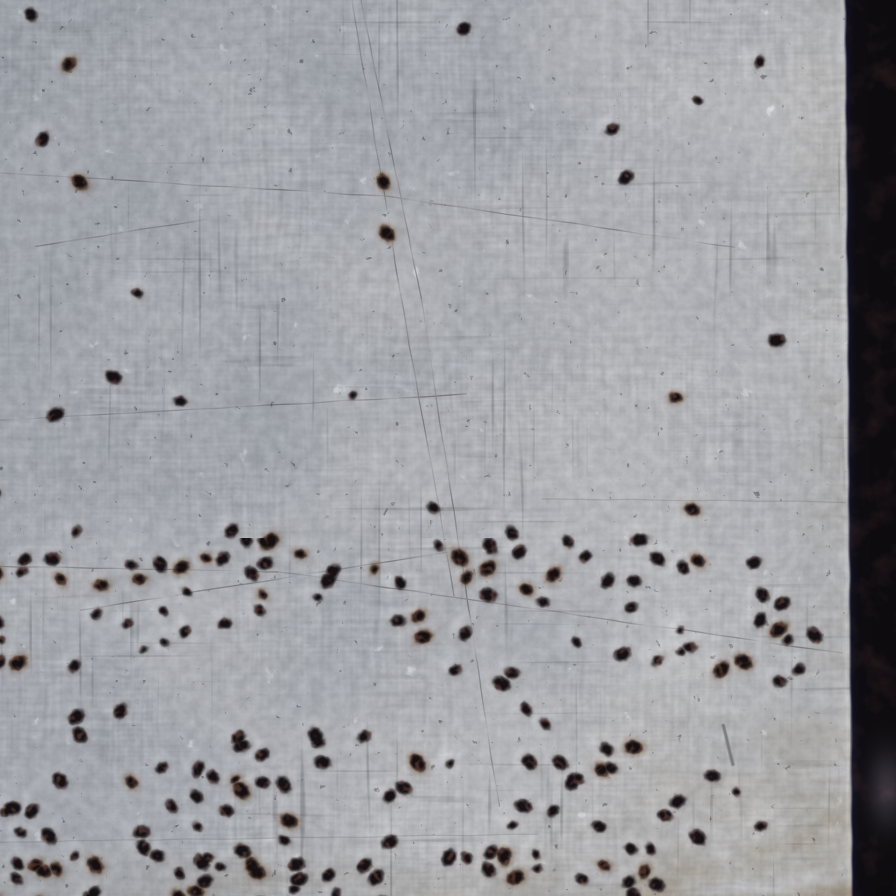
A Shadertoy shader for this texture:

```glsl
// Scratched pale metal plate with dark rust pits, beside a dark gap on the right.

vec2 hash2(vec2 p) {
    vec3 q = fract(p.xyx * vec3(0.1031, 0.1030, 0.0973));
    q += dot(q, q.yzx + 33.33);
    return fract((q.xx + q.yz) * q.zy);
}

float gradDot(vec2 cell, vec2 offset) {
    float a = 6.2832 * hash2(cell + 71.0).x;
    return dot(vec2(cos(a), sin(a)), offset);
}

float gradientNoise(vec2 p) {
    vec2 i = floor(p), f = fract(p);
    vec2 w = f * f * f * (f * (f * 6.0 - 15.0) + 10.0);
    vec2 e = vec2(1, 0);
    return mix(mix(gradDot(i, f), gradDot(i + e, f - e), w.x),
               mix(gradDot(i + e.yx, f - e.yx), gradDot(i + 1.0, f - 1.0), w.x), w.y);
}

float fbm(vec2 p) {
    float sum = 0.0, amp = 1.0;
    for (int i = 0; i < 4; i++) {
        sum += amp * gradientNoise(p);
        p = mat2(1.6, 1.2, -1.2, 1.6) * p + 9.1;
        amp *= 0.5;
    }
    return sum;
}

float segmentDistance(vec2 p, vec2 a, vec2 b) {
    vec2 d = b - a;
    return length(p - a - d * clamp(dot(p - a, d) / dot(d, d), 0.0, 1.0));
}

// Chance of a pit: sparse above, crowded below, thin at the lower right
float pitDensity(vec2 p) {
    float d = mix(0.05, 0.32, 1.0 - smoothstep(0.36, 0.42, p.y));
    d *= 1.0 - 0.6 * exp(-pow((p.y - 0.215) / 0.035, 2.0));
    d *= 1.0 - 0.85 * smoothstep(0.73, 0.79, p.x) * (1.0 - smoothstep(0.2, 0.27, p.y));
    d += 0.2 * (1.0 - smoothstep(0.03, 0.08, p.y)) * (1.0 - smoothstep(0.6, 0.68, p.x));
    d *= 1.0 + 1.3 * gradientNoise(p * 9.0 + 3.0);
    return d * (1.0 - step(0.935, p.x));
}

// x: dark core, y: pale raised rim, z: soft shadow, w: rust
vec4 pits(vec2 p, float px, float cells, float seed) {
    vec4 result = vec4(0);
    vec2 base = floor(p * cells);
    float ragged = 0.0016 * gradientNoise(p * 170.0);
    for (int k = 0; k < 9; k++) {
        vec2 id = base + vec2(k % 3, k / 3) - 1.0;
        vec2 chance = hash2(id + seed), shape = hash2(id + seed + 47.0);
        vec2 center = (id + hash2(id + seed + 5.0)) / cells;
        if (chance.x > pitDensity(center)) continue;
        float a = (shape.y - 0.5) * 2.4;
        vec2 q = p - center;
        vec2 r = mat2(cos(a), sin(a), -sin(a), cos(a)) * q;
        float d = length(r * vec2(0.85, 1.12)) - mix(0.0032, 0.0082, sqrt(shape.x)) + ragged;
        float rim = length(q + vec2(0.004, -0.003));
        result.x = max(result.x, 1.0 - smoothstep(-0.0022 - px, 0.0016 + px, d));
        result.y = max(result.y, exp(-rim * rim / 0.00016));
        result.z = max(result.z, exp(-max(d, 0.0) / 0.0025));
        result.w = max(result.w, step(0.86, chance.y + 0.15 * shape.y) * exp(-max(d, 0.0) / 0.003));
    }
    return result;
}

float scratches(vec2 p, float px) {
    const vec4 lines[11] = vec4[11](
        vec4(0.393, 1.0, 0.448, 0.667), vec4(0.448, 0.667, 0.507, 0.335),
        vec4(0.403, 1.0, 0.470, 0.667), vec4(0.470, 0.667, 0.557, 0.1),
        vec4(0.0, 0.807, 0.43, 0.781), vec4(0.43, 0.781, 0.82, 0.724),
        vec4(0.04, 0.725, 0.23, 0.755), vec4(0.0, 0.531, 0.52, 0.56),
        vec4(0.0, 0.368, 0.31, 0.362), vec4(0.31, 0.362, 0.94, 0.271),
        vec4(0.09, 0.319, 0.50, 0.384));
    float mark = 0.0;
    p += 0.0012 * gradientNoise(p * 22.0);
    for (int i = 0; i < 11; i++) {
        float d = segmentDistance(p, lines[i].xy, lines[i].zw);
        float wear = clamp(0.55 + 1.1 * gradientNoise(p * 24.0 + float(i)), 0.1, 1.0);
        mark = max(mark, wear * (1.0 - smoothstep(0.0, 0.0008 + px * 0.6, d)));
    }
    float faint = min(segmentDistance(p, vec2(0.605, 0.443), vec2(0.944, 0.44)),
                      segmentDistance(p, vec2(0, 0.06), vec2(0.6, 0.069)));
    mark = max(mark, 0.35 * (1.0 - smoothstep(0.0, 0.0008 + px * 0.6, faint)));
    float gouge = segmentDistance(p, vec2(0.807, 0.19), vec2(0.818, 0.147));
    return max(mark, 1.0 - smoothstep(0.0005, 0.002 + px, gouge));
}

void mainImage(out vec4 fragColor, in vec2 fragCoord) {
    vec2 uv = fragCoord / iResolution.xy;
    float px = 1.0 / iResolution.y;
    vec2 warped = uv + 0.004 * vec2(fbm(uv * 11.0), fbm(uv * 11.0 + 40.0));

    // Cool metal, lighter toward the right and the lower middle
    float light = 0.1 + 0.6 * uv.x + 0.25 * (1.0 - uv.y) + 0.35 * fbm(uv * 5.0);
    vec3 color = mix(vec3(0.60, 0.62, 0.65), vec3(0.735, 0.735, 0.745), clamp(light, 0.0, 1.0));
    float stain = smoothstep(0.5, 0.95, uv.x) * (1.0 - smoothstep(0.0, 0.3, uv.y));
    stain += 0.35 * smoothstep(0.84, 0.95, uv.x) + 0.5 * (1.0 - smoothstep(0.0, 0.07, uv.y));
    color *= 1.0 - stain * (0.6 + fbm(uv * vec2(9, 20))) * vec3(0.11, 0.14, 0.2);

    // Uneven brushed grain, scuffs and specks
    float grain = gradientNoise(warped * vec2(210, 9)) + gradientNoise(warped * vec2(8, 230) + 5.0);
    color += 0.045 * grain * (0.6 + gradientNoise(uv * 8.0)) + 0.055 * fbm(warped * 75.0);
    float scuff = smoothstep(0.28, 0.55, gradientNoise(uv * vec2(150, 5) + 20.0));
    scuff += 0.7 * smoothstep(0.32, 0.55, gradientNoise(uv * vec2(5, 140) + 60.0));
    color -= 0.11 * scuff * smoothstep(-0.15, 0.3, gradientNoise(uv * 6.0));
    color -= 0.2 * smoothstep(0.52, 0.8, fbm(mat2(0.8, 0.6, -0.6, 0.8) * warped * 85.0));
    color += 0.1 * smoothstep(0.55, 0.85, fbm(warped * 38.0 + 8.0));
    color = mix(color, vec3(0.36, 0.35, 0.36), 0.62 * scratches(uv, px));

    // Pits in two scattered layers, with pale rims and occasional rust
    vec4 pit = max(pits(uv, px, 25.0, 13.0), pits(uv, px, 31.0, 131.0) * step(uv.y, 0.4));
    color += 0.09 * pit.y;
    color = mix(color, vec3(0.3, 0.25, 0.24), 0.45 * pit.z);
    color = mix(color, vec3(0.4, 0.25, 0.12), 0.5 * pit.w);
    vec3 core = mix(vec3(0.06, 0.04, 0.055), vec3(0.27, 0.16, 0.14),
                    smoothstep(0.0, 0.5, gradientNoise(uv * 130.0)));
    color = mix(color, core, 0.95 * pit.x);

    // Dark gap with brown grime and a bluish plate edge
    float edge = uv.x - mix(0.951, 0.943, uv.y) - 0.0015 * gradientNoise(uv * 30.0);
    vec3 gap = vec3(0.055, 0.045, 0.06) + vec3(0.1, 0.06, 0.05) * max(fbm(uv * 28.0), 0.0);
    gap += vec3(0.16, 0.15, 0.17) * exp(-pow(length((uv - vec2(0.99, 0.12)) * vec2(1, 0.5)) / 0.02, 2.0));
    gap += vec3(0.02, 0.04, 0.12) * exp(-max(edge, 0.0) / 0.004);
    color += 0.06 * exp(-abs(edge + 0.004) / 0.003);
    color = mix(color, gap, smoothstep(-0.001 - px, 0.001 + px, edge));
    fragColor = vec4(clamp(color, 0.0, 1.0), 1);
}
```
